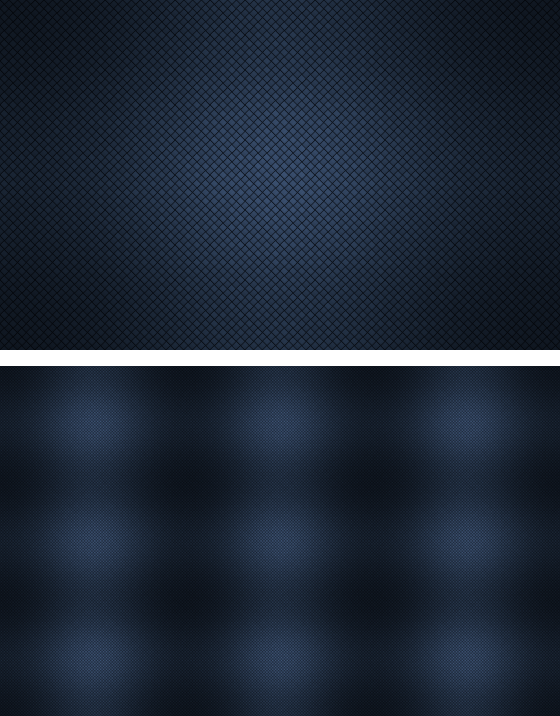
Top: one tile. Bottom: repeated 3 by 3.
Write a WebGL 1 fragment shader that draws this pattern.

```glsl
precision highp float;

uniform vec2 u_resolution;

const float PI = 3.14159265;
const vec2 REPEATS = vec2(64.0, 40.0);

float hash(vec2 p) {
  p = fract(p * vec2(0.1031, 0.1137));
  p += dot(p, p.yx + 33.33);
  return fract((p.x + p.y) * p.x * 47.3);
}

// Diagonal plain weave: brightness of the strip that lies on top.
float weave(vec2 uv, float pixel) {
  vec2 grid = uv * REPEATS;
  vec2 diagonal = vec2(grid.x + grid.y, grid.x - grid.y);
  vec2 cell = floor(diagonal);
  vec2 local = diagonal - cell - 0.5;
  float parity = mod(cell.x + cell.y, 2.0);

  // x runs along the upper strip, y across it.
  vec2 strip = parity < 0.5 ? local : local.yx;
  vec2 edge = 0.5 - abs(strip);
  float side = smoothstep(-0.04, max(0.11, 0.75 * pixel), edge.y);
  float dip = smoothstep(-0.04, max(0.19, pixel), edge.x);
  float shade = mix(0.32, 1.0, side * dip);

  // Rounded body, lit from above, with a faint crease along the strip.
  float upward = 0.5 * (local.x - local.y);
  shade *= 1.0 + 0.16 * upward - 0.2 * strip.x * strip.x;
  shade *= 1.0 + 0.06 * smoothstep(0.16, 0.0, abs(strip.y - 0.12));
  shade *= mix(1.03, 0.96, parity);

  // Slight tone change per crossing, wrapped at the canvas edges.
  vec2 center = 0.5 * vec2(cell.x + cell.y + 1.0, cell.x - cell.y);
  return shade * (0.97 + 0.06 * hash(mod(center, REPEATS) * 2.0 + 1.0));
}

void main() {
  vec2 uv = gl_FragCoord.xy / u_resolution;
  float pixel = 1.414 * REPEATS.x / u_resolution.x;

  // Periodic glow, brightest in the middle.
  vec2 away = sin(PI * (uv - 0.5));
  float glow = exp(-dot(away * away, vec2(0.82, 0.42)));

  vec3 tint = mix(vec3(0.205, 0.300, 0.405), vec3(0.212, 0.287, 0.395), glow);
  vec3 haze = vec3(0.000, 0.003, 0.012);
  gl_FragColor = vec4(haze + tint * glow * weave(uv, pixel), 1.0);
}
```
